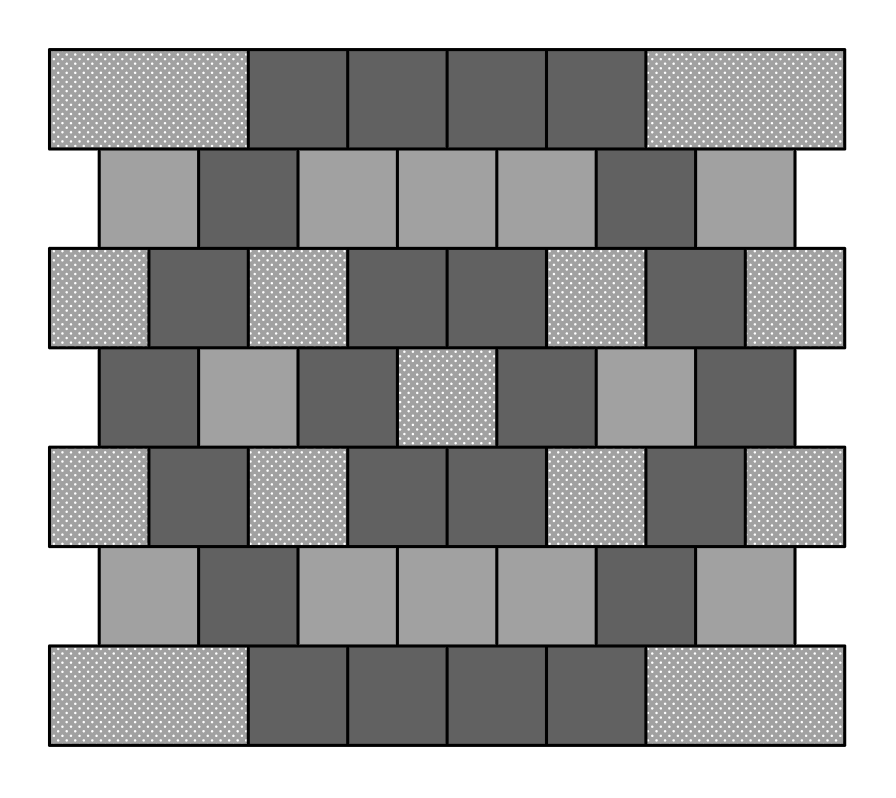
Write a WebGL 1 fragment shader that draws this pattern.

```glsl
precision highp float;

// Seven courses of square tiles, alternately eight and seven wide, on white.
// Mirror symmetry folds the plane to a ring (row) and step (column) index,
// which choose dark, light or dotted; black joints are drawn by distance.

uniform vec2 u_resolution;

const vec2 CENTER = vec2(0.499, 0.5019);       // share of the canvas
const float TILE = 0.12456;                    // share of canvas height
const float HALF_ROWS = 3.5;
const float HALF_COLUMNS = 4.0;
const float JOINT_HALF_WIDTH = 0.0155;         // in tiles, as below
const vec2 DOT_SPACING = vec2(0.086, 0.092);
const float DOT_RADIUS = 0.012;

const vec3 PAPER = vec3(1.0);
const vec3 DARK = vec3(0.38);
const vec3 LIGHT = vec3(0.63);
const vec3 JOINT = vec3(0.0);

// Coverage of a shape with signed distance d, softened over one pixel.
float coverage(float d, float pixel) {
  return clamp(0.5 - d / pixel, 0.0, 1.0);
}

// Distance to the nearest dot of a staggered lattice.
float dotDistance(vec2 p) {
  vec2 q = p / DOT_SPACING;
  vec2 corner = (fract(q) - 0.5) * DOT_SPACING;
  vec2 middle = (fract(q + 0.5) - 0.5) * DOT_SPACING;
  return min(length(corner), length(middle)) - DOT_RADIUS;
}

// Tile kinds: 0 dark, 1 light, 2 dotted.
float tileKind(float ring, float column) {
  float odd = mod(column, 2.0);
  if (ring > 2.5) return column > 1.5 ? 2.0 : 0.0;
  if (ring > 1.5) return abs(column - 2.0) < 0.5 ? 0.0 : 1.0;
  if (ring > 0.5) return 2.0 * odd;
  return odd > 0.5 ? 0.0 : (column < 0.5 ? 2.0 : 1.0);
}

// Courses run the full width, so every horizontal joint does too.
float horizontalJoint(vec2 p) {
  float y = p.y + HALF_ROWS;
  float nearest = clamp(floor(y + 0.5), 0.0, 2.0 * HALF_ROWS);
  return length(vec2(max(abs(p.x) - HALF_COLUMNS, 0.0), y - nearest));
}

// The outer pairs of the top and bottom courses share one wide slab.
float verticalJoint(float u, float y, float ring) {
  float nearest = min(floor(u + 0.5), HALF_COLUMNS);
  if (ring > 2.5 && abs(nearest - 3.0) < 0.5) return 1.0;
  return length(vec2(u - nearest, max(abs(y) - HALF_ROWS, 0.0)));
}

void main() {
  float tileSize = TILE * u_resolution.y;
  float pixel = 1.0 / tileSize;
  vec2 p = (gl_FragCoord.xy - CENTER * u_resolution) / tileSize;

  // Fold to mirrored indices; narrow courses are centred on a tile.
  float ring = min(abs(floor(p.y + 0.5)), 3.0);
  float narrow = 1.0 - mod(ring, 2.0);
  float u = abs(p.x) + 0.5 * narrow;
  float kind = tileKind(ring, floor(u));

  // Fill
  vec3 tile = kind < 0.5 ? DARK : LIGHT;
  if (kind > 1.5) tile = mix(tile, PAPER, coverage(dotDistance(p), pixel));
  float edge = max(u - HALF_COLUMNS, abs(p.y) - HALF_ROWS);
  vec3 color = mix(PAPER, tile, coverage(edge, pixel));

  // Joints
  float joint = min(horizontalJoint(p), verticalJoint(u, p.y, ring));
  color = mix(color, JOINT, coverage(joint - JOINT_HALF_WIDTH, pixel));

  gl_FragColor = vec4(color, 1.0);
}
```
